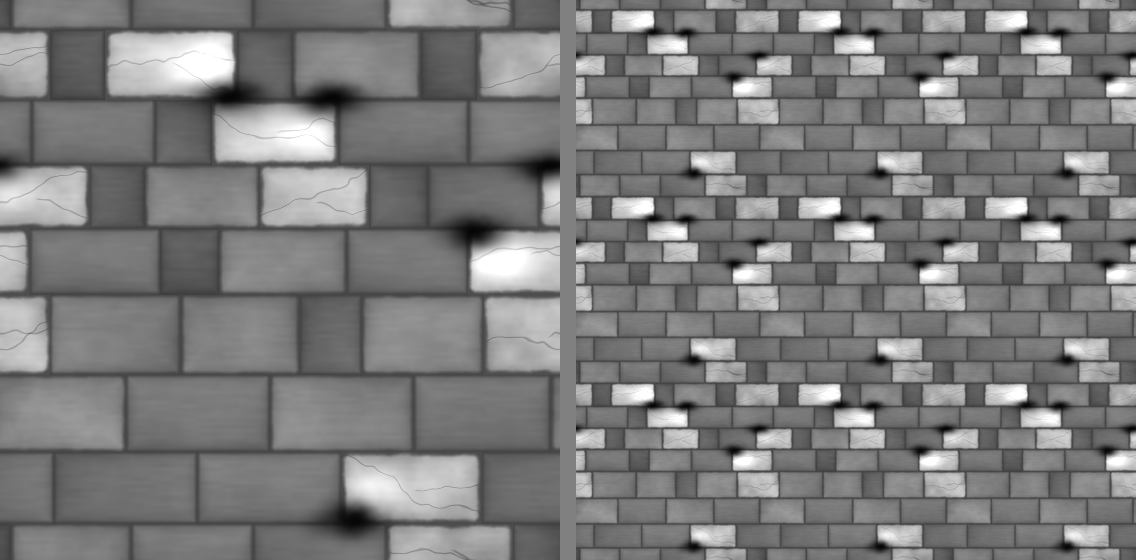
Left: one tile. Right: repeated 3 by 3.
Write a Shadertoy shader that draws this texture map.

```glsl
#define NARROW_WIDTH 0.46
#define WIDTH_JITTER 0.14
#define NARROW_TONE 0.36
#define PLAIN_TONE 0.44
#define WORN_TONE 0.68
#define JOINT_TONE 0.23
#define GUTTER 0.0045
#define ROUGHNESS 0.008
#define EDGE_SHADE 0.24
#define CRACK_WIDTH 0.0010
#define TAU 6.2831853

// Courses from bottom to top: lower edge, first joint, brick count
const float BOTTOM[8] = float[8](0.065, 0.193, 0.331, 0.474, 0.592, 0.706, 0.822, 0.947);
const float LEFT[8] = float[8](0.096, 0.225, 0.089, 0.053, 0.160, 0.057, 0.089, 0.020);
const int COUNT[8] = int[8](4, 4, 5, 5, 6, 5, 6, 5);
// Bit masks of narrow and worn bricks; index of the chipped one, or -1
const int NARROW[8] = int[8](0, 0, 4, 2, 9, 2, 21, 16);
const int WORN[8] = int[8](4, 0, 16, 16, 36, 4, 34, 8);
const int CHIPPED[8] = int[8](2, -1, -1, 4, 5, 2, 1, -1);

float hash(vec2 p) {
    return fract(sin(dot(p, vec2(127.1, 311.7))) * 43758.5453);
}

// Value noise that wraps after "cells" cells across the canvas
float noise(vec2 uv, vec2 cells) {
    vec2 p = uv * cells, i = floor(p), f = fract(p);
    f = f * f * (3.0 - 2.0 * f);
    vec2 a = mod(i, cells), b = mod(i + 1.0, cells);
    return mix(mix(hash(a), hash(vec2(b.x, a.y)), f.x),
               mix(hash(vec2(a.x, b.y)), hash(b), f.x), f.y);
}

float fbm(vec2 uv, float cells) {
    float sum = 0.0, amp = 0.5;
    for (int i = 0; i < 4; i++) {
        sum += amp * noise(uv, vec2(cells));
        cells *= 2.0;
        amp *= 0.5;
    }
    return sum / 0.9375;
}

bool hasBit(int mask, int i) { return ((mask >> i) & 1) == 1; }

// Distance from the first joint of a course to its n-th joint
float joint(int row, int n) {
    float total = 0.0, part = 0.0;
    for (int i = 0; i < COUNT[row]; i++) {
        float w = hasBit(NARROW[row], i) ? NARROW_WIDTH : 1.0;
        w += WIDTH_JITTER * (hash(vec2(row, i) + 3.7) - 0.5);
        total += w;
        if (i < n) part += w;
    }
    return part / total;
}

// Lower left and upper right corner of a brick
vec4 brickBox(int row, int i) {
    float top = row < 7 ? BOTTOM[row + 1] : BOTTOM[0] + 1.0;
    return vec4(LEFT[row] + joint(row, i), BOTTOM[row], LEFT[row] + joint(row, i + 1), top);
}

vec2 wrapped(vec2 p) { return p - floor(p + 0.5); }

float roundedBox(vec2 p, vec2 halfSize, float radius) {
    vec2 q = abs(p) - halfSize + radius;
    return length(max(q, 0.0)) + min(max(q.x, q.y), 0.0) - radius;
}

void mainImage(out vec4 fragColor, in vec2 fragCoord) {
    vec2 uv = fragCoord / iResolution.xy;
    float pixel = 1.0 / iResolution.y;

    // Find the course and the brick
    int row = 0, col = 0;
    float y = fract(uv.y - BOTTOM[0]) + BOTTOM[0];
    for (int k = 1; k < 8; k++) if (y >= BOTTOM[k]) row = k;
    float x = fract(uv.x - LEFT[row]);
    for (int i = 1; i < COUNT[row]; i++) if (x >= joint(row, i)) col = i;

    vec4 box = brickBox(row, col);
    vec2 halfSize = 0.5 * (box.zw - box.xy);
    vec2 p = wrapped(uv - 0.5 * (box.xy + box.zw));
    vec2 local = p / halfSize;
    float seed = hash(vec2(row, col));
    bool worn = hasBit(WORN[row], col);

    // Face tone: base, tilt, blotches and fine streaks
    float tone = PLAIN_TONE + 0.15 * seed;
    if (hasBit(NARROW[row], col)) tone = NARROW_TONE + 0.06 * seed;
    if (worn) tone = WORN_TONE + 0.08 * seed;
    float relief = smoothstep(0.40, 0.66, tone);
    float blotch = fbm(uv, 11.0) - 0.5;
    float face = tone + 0.04 * dot(local, vec2(cos(TAU * seed), sin(TAU * seed)));
    face += blotch * mix(0.06, 0.38, relief * relief);
    face += 0.025 * (noise(uv, vec2(24.0, 160.0)) - 0.5) + 0.02 * (fbm(uv, 64.0) - 0.5);

    // Cracks wander across worn faces, the second one as a branch
    for (int i = 0; worn && i < 2; i++) {
        float slope = 1.4 * hash(vec2(row + i * 9, col) + 5.3) - 0.7;
        float path = slope * local.x + 1.6 * (fbm(uv + 0.37 * float(i), 9.0) - 0.5);
        float gap = abs(local.y - path) * halfSize.y;
        float line = 1.0 - smoothstep(0.0, CRACK_WIDTH + pixel, gap);
        face -= 0.16 * line * (i == 0 ? 1.0 : smoothstep(0.0, 0.1, local.x));
    }

    // Chipped corners: a dark hollow over the joints, a glow beside it
    float hollow = 0.0;
    for (int k = 0; k < 8; k++) {
        if (CHIPPED[k] < 0) continue;
        vec4 b = brickBox(k, CHIPPED[k]);
        vec2 side = vec2(k > 4 ? 1.0 : 0.0, abs(k - 4) < 2 ? 1.0 : 0.0);
        vec2 inward = 1.0 - 2.0 * side;
        vec2 q = wrapped(uv - mix(b.xy, b.zw, side) - inward * vec2(0.018, 0.003));
        q = (q + 0.03 * blotch) / vec2(0.055, 0.027);
        hollow = max(hollow, exp(-dot(q, q)));
        if (k == row && CHIPPED[k] == col) {
            vec2 g = (local + inward * vec2(0.60, 0.0)) * halfSize / vec2(0.075, 0.036);
            face += 0.06 + 0.26 * exp(-dot(g, g));
        }
    }

    // Ragged rounded outline, soft shading towards the joint
    float ragged = relief * ROUGHNESS * (fbm(uv, 36.0) - 0.5);
    float inset = mix(0.0012, GUTTER, relief);
    float inside = -roundedBox(p, halfSize - inset, mix(0.004, 0.011, relief)) + ragged;
    face *= 1.0 - EDGE_SHADE * exp(-max(inside, 0.0) / 0.011);
    float cover = smoothstep(-0.002 - pixel, 0.004 + pixel, inside);
    float shade = mix(mix(JOINT_TONE, tone, 0.15), face, cover);
    shade *= 1.0 - 0.95 * hollow;

    fragColor = vec4(vec3(clamp(shade, 0.0, 1.0)), 1.0);
}
```
